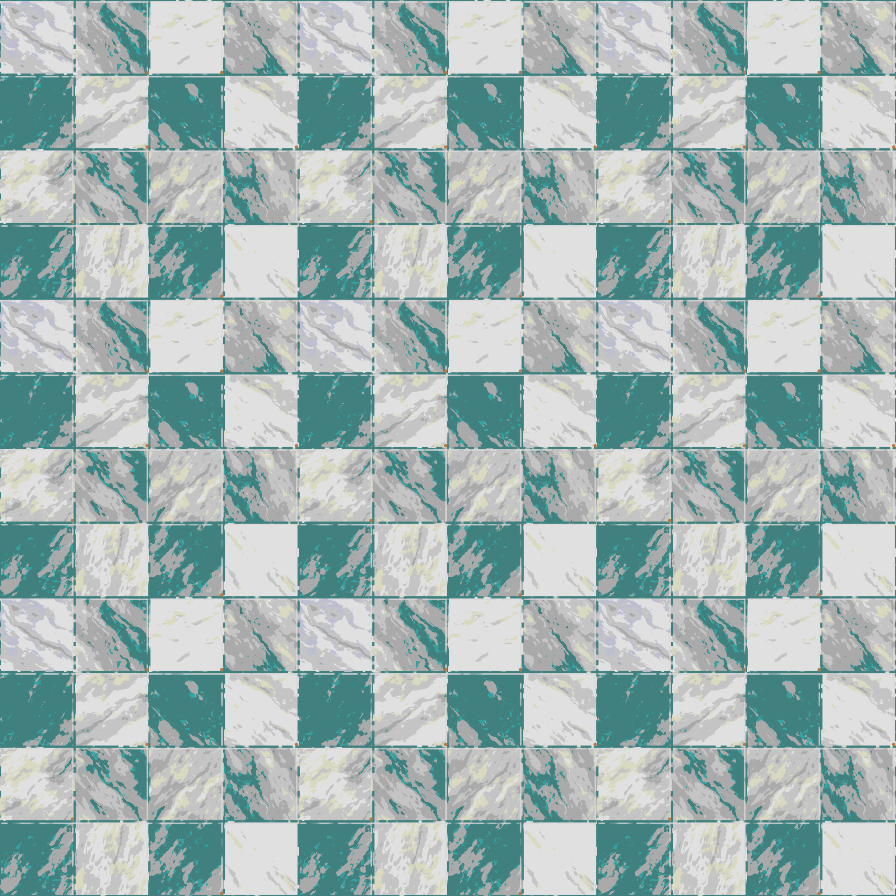
This pattern is drawn by a Shadertoy shader. Its source:

```glsl
const float TILES = 12.0;
const float PERIOD = 4.0;

const vec3 WHITE = vec3(0.88);
const vec3 PALE = vec3(0.77);
const vec3 GREY = vec3(0.665);
const vec3 TEAL = vec3(0.25, 0.505, 0.50);
const vec3 AQUA = vec3(0.21, 0.63, 0.62);
const vec3 CREAM = vec3(0.85, 0.85, 0.75);
const vec3 LILAC = vec3(0.74, 0.75, 0.82);
const vec3 RUST = vec3(0.70, 0.48, 0.25);

// Per-tile marble settings, top row first
const float DEPTH[16] = float[16](
    0.27, 0.58, 0.08, 0.53,
    0.77, 0.28, 0.79, 0.21,
    0.28, 0.63, 0.41, 0.57,
    0.78, 0.32, 0.76, 0.12);
const float SLANT[16] = float[16](
    -0.6, -0.95, 0.3, -0.9,
    0.9, 0.5, -1.0, -0.7,
    0.65, -0.9, 0.8, -1.2,
    0.85, 1.2, 0.85, -1.0);
const float LEAN_X[16] = float[16](
    0.0, 0.32, 0.0, -0.08,
    -0.1, 0.0, 0.18, 0.0,
    0.0, 0.22, 0.0, -0.27,
    -0.2, -0.15, -0.12, 0.0);
const float LEAN_Y[16] = float[16](
    0.0, 0.2, 0.0, -0.08,
    0.0, 0.0, 0.08, 0.05,
    0.0, 0.1, 0.0, -0.13,
    0.15, 0.0, 0.2, 0.0);

float hash(vec2 p) {
    return fract(sin(dot(p, vec2(127.1, 311.7))) * 43758.5);
}

float valueNoise(vec2 p) {
    vec2 i = floor(p), f = fract(p);
    f = f * f * (3.0 - 2.0 * f);
    return mix(mix(hash(i), hash(i + vec2(1, 0)), f.x),
               mix(hash(i + vec2(0, 1)), hash(i + vec2(1, 1)), f.x), f.y);
}

float fbm(vec2 p) {
    float sum = 0.0, amp = 0.5;
    for (int i = 0; i < 4; i++) {
        sum += amp * valueNoise(p);
        p = p * 2.03 + 17.3;
        amp *= 0.55;
    }
    return sum;
}

vec2 rotate(vec2 p, float a) {
    float c = cos(a), s = sin(a);
    return vec2(c * p.x + s * p.y, c * p.y - s * p.x);
}

// Darkness of the stone: streaks along the slant, one thin vein, fine grain
float marble(vec2 p, int id, vec2 seed) {
    vec2 q = rotate(p, SLANT[id]);
    float warp = fbm(p * 4.0 + seed) - 0.5;
    float streak = fbm(q * vec2(2.2, 7.0) + warp * 1.2 + seed) - 0.5;
    float grain = valueNoise(rotate(p, SLANT[id]) * vec2(17.0, 30.0) + seed) - 0.5;
    float vein = 1.0 - smoothstep(0.01, 0.035, abs(q.y + 0.03 + warp * 0.22));
    float lean = dot(vec2(LEAN_X[id], LEAN_Y[id]), p);
    return DEPTH[id] + lean + streak * 0.85 + grain * 0.13 + vein * 0.17;
}

float above(float x, float edge, float soft) {
    return smoothstep(edge - soft, edge + soft, x);
}

float stripe(float x, float halfWidth, float soft) {
    return 1.0 - above(abs(x), halfWidth, soft);
}

// Flat bands of stone colour with tinted flecks along their borders
vec3 stone(float d, float soft, float patches, float flecks, vec3 tint) {
    vec3 col = mix(WHITE, PALE, above(d, 0.3, soft));
    float tinted = stripe(d - 0.32, 0.07, soft) * above(patches, 0.56, 0.04);
    col = mix(col, tint, tinted);
    col = mix(col, GREY, above(d, 0.5, soft));
    col = mix(col, TEAL, above(d, 0.7, soft));
    float aqua = stripe(d - 0.73, 0.06, soft) * above(flecks, 0.68, 0.06);
    return mix(col, AQUA, aqua);
}

// Worn joint: a broken dark line beside a pale rim
vec3 joint(vec3 col, float offset, float along, float index, float wear, float soft) {
    float dash = valueNoise(vec2(along * 16.0, index * 7.3 + wear * 31.0));
    float rim = stripe(offset + 0.026, 0.011, soft) * above(1.0 - dash, 0.35, 0.15);
    col = mix(col, vec3(0.85), rim * 0.8);
    return mix(col, TEAL, stripe(offset, 0.015, soft) * above(dash, wear, 0.1));
}

void mainImage(out vec4 fragColor, in vec2 fragCoord) {
    vec2 grid = fragCoord / iResolution.xy * TILES;
    float pixel = TILES / min(iResolution.x, iResolution.y);
    vec2 cell = mod(floor(grid), PERIOD);
    vec2 p = fract(grid) - 0.5;
    int id = int(PERIOD - 1.0 - cell.y) * 4 + int(cell.x);
    vec2 seed = cell * 23.7 + 5.0;

    // Stone
    float d = marble(p, id, seed);
    float soft = clamp(fwidth(d) * 0.5, 0.004, 0.04);
    float patches = fbm(p * 6.0 + seed + 40.0);
    float flecks = valueNoise(p * 28.0 + seed + 80.0);
    vec3 col = stone(d, soft, patches, flecks, id == 0 ? LILAC : CREAM);

    // Joints
    vec2 nearest = round(grid);
    vec2 offset = grid - nearest;
    vec2 line = mod(nearest, PERIOD);
    vec2 along = mod(grid, PERIOD);
    col = joint(col, offset.x, along.y, line.x, 0.48, pixel * 0.5);
    col = joint(col, offset.y, along.x, line.y + 9.0, 0.25, pixel * 0.5);

    // Rust specks at some corners
    float speck = 1.0 - above(length(offset - vec2(-0.03, 0.03)), 0.022, pixel * 0.5);
    col = mix(col, RUST, speck * step(0.6, hash(line + 3.0)));

    fragColor = vec4(col, 1.0);
}
```
